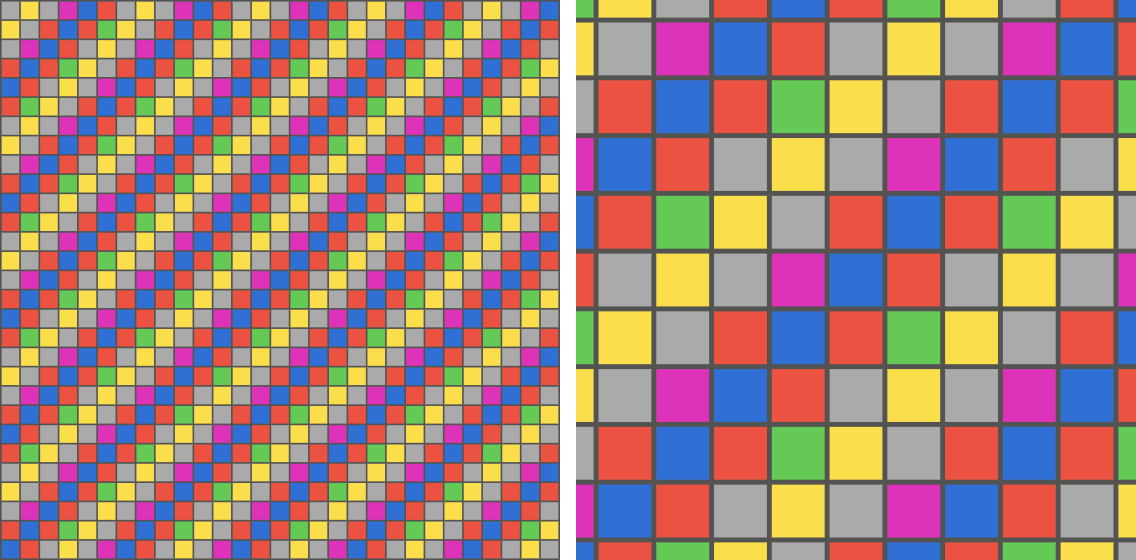
Left: the whole. Right: its middle third, enlarged.
Give the GLSL for this pattern, as a three.js fragment shader.

```glsl
// A 29 by 29 mosaic of flat coloured square tiles with thin dark grout.
// Six colours step along the diagonals; odd and even rows swap two of them.
// Each tile's colour follows from its diagonal index and its row parity.
varying vec2 vUv;

const float TILES = 29.0;
const float GROUT = 0.085; // grout width, as a share of the tile pitch

vec3 tileColour(vec2 cell) {
  vec3 grey = vec3(0.667);
  vec3 red = vec3(0.925, 0.32, 0.255);

  float row = TILES - 1.0 - cell.y; // counted from the top
  float diagonal = mod(cell.x + row, 6.0);
  bool oddRow = mod(row, 2.0) > 0.5;

  if (diagonal < 0.5) return oddRow ? vec3(0.395, 0.79, 0.335) : grey;
  if (diagonal < 1.5) return vec3(0.985, 0.87, 0.295);
  if (diagonal < 2.5) return grey;
  if (diagonal < 3.5) return oddRow ? red : vec3(0.868, 0.2, 0.725);
  if (diagonal < 4.5) return vec3(0.19, 0.44, 0.83);
  return red;
}

void main() {
  // Grid lines lie on whole numbers, with a full line along every border
  vec2 grid = vUv * (TILES + GROUT) - 0.5 * GROUT;
  vec2 cell = clamp(floor(grid), 0.0, TILES - 1.0);

  // Grout coverage, smoothed over one pixel
  vec2 lineDistance = abs(fract(grid + 0.5) - 0.5);
  vec2 coverage = clamp((0.5 * GROUT - lineDistance) / fwidth(grid) + 0.5, 0.0, 1.0);
  float grout = max(coverage.x, coverage.y);

  gl_FragColor = vec4(mix(tileColour(cell), vec3(0.325, 0.325, 0.32), grout), 1.0);
}
```
